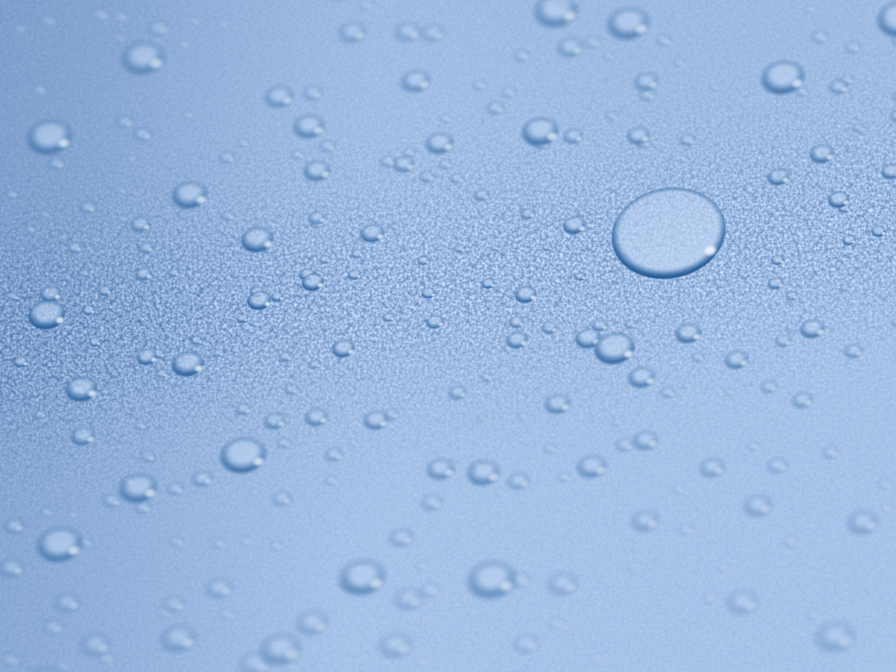
This texture is drawn by a Shadertoy shader. Its source:

```glsl
// Water drops on a finely grained blue surface, seen with a shallow, tilted focus.
#define SURFACE_DARK  vec3(0.49, 0.62, 0.80)
#define SURFACE_LIGHT vec3(0.64, 0.75, 0.90)
#define DROP_LIGHT    vec3(0.74, 0.83, 0.95)
#define DROP_RIM      vec3(0.13, 0.35, 0.59)
#define GLINT         vec3(0.95, 0.98, 1.00)
#define FOCUS_HEIGHT  0.49
#define FOCUS_SLOPE   0.135
#define BLUR_RATE     0.028
#define GRAIN_SCALE   230.0
#define GRAIN_AMOUNT  0.25
#define HERO_CENTRE   vec2(0.995, 0.653)
#define HERO_RADIUS   0.084

vec2 hash2(vec2 p) {
    vec3 h = fract(p.xyx * vec3(0.1031, 0.1030, 0.0973));
    h += dot(h, h.yzx + 33.33);
    return fract((h.xx + h.yz) * h.zy);
}

// Signed distance above the line of sharpest focus
float focusOffset(vec2 p) {
    return p.y - FOCUS_HEIGHT - FOCUS_SLOPE * p.x;
}

// Cellular noise: distance to the nearest scattered point
float cellular(vec2 p) {
    vec2 cell = floor(p);
    float nearest = 2.0;
    for (int y = -1; y <= 1; y++)
    for (int x = -1; x <= 1; x++) {
        vec2 id = cell + vec2(x, y);
        nearest = min(nearest, length(id + hash2(id) - p));
    }
    return nearest;
}

// Difference of two turned cellular layers, an even speckle around zero
float speckle(vec2 p) {
    vec2 turned = vec2(0.8 * p.x - 0.6 * p.y, 0.6 * p.x + 0.8 * p.y);
    return cellular(p + 20.0) - cellular(0.73 * turned + 300.0);
}

// Smooth surface, darker to the left and along the focus band
vec3 surface(vec2 p, float band) {
    float light = 0.3 + 0.9 * smoothstep(-0.1, 0.65, p.x) - 0.3 * p.y - 0.22 * band;
    light += 0.04 * sin(5.0 * p.x + 3.0 * p.y) * sin(7.0 * p.y - 2.0 * p.x);
    return mix(SURFACE_DARK, SURFACE_LIGHT, clamp(light, 0.0, 1.1));
}

// One drop: pale lens, dark rim heaviest below and a glint at the lower right
void paintDrop(inout vec3 col, vec2 p, vec2 centre, float radius) {
    float blur = 0.0018 + BLUR_RATE * abs(focusOffset(centre));
    float soft = blur / radius;
    vec2 q = (p - centre) / radius;
    q.y = (q.y - 0.08 * q.x) / 0.8;
    float d = length(q);
    if (d > 2.6 + soft) return;

    float edge = min(soft, 0.95);
    float body = 1.0 - smoothstep(1.0 - 0.6 * edge, 1.0 + edge, d);
    float presence = 1.0 / (1.0 + 0.6 * soft * soft);
    float rimWidth = clamp(0.012 / radius, 0.14, 0.5);
    float inner = length(q - vec2(0.05, 0.6) * rimWidth);
    float lower = smoothstep(1.0 - rimWidth - 0.4 * edge, 1.0 + 0.4 * rimWidth + 0.4 * edge, inner);
    float outline = smoothstep(1.0 - 0.7 * rimWidth - 0.3 * edge, 1.0 + 0.3 * edge, d);
    float rim = max(lower, 0.5 * outline);

    float fill = clamp(0.66 + 0.35 * dot(q, vec2(0.2, -0.5)), 0.0, 1.0);
    vec3 lens = mix(col, DROP_LIGHT, fill);
    lens = mix(lens, DROP_RIM, rim / (1.0 + 0.9 * soft));
    col = mix(col, lens, body * presence);

    float glintSize = max(0.42 * rimWidth, 0.09);
    float glint = 1.0 - smoothstep(0.4 * glintSize, 1.5 * glintSize + 0.5 * soft,
                                   length(q - vec2(0.74, -0.46)));
    col = mix(col, GLINT, 0.9 * glint * presence / (1.0 + 0.8 * soft));
}

// Scatter drops of one size range over a jittered grid
void paintLayer(inout vec3 col, vec2 p, float size, float share, vec2 radii, float seed) {
    vec2 cell = floor(p / size);
    for (int y = -1; y <= 1; y++)
    for (int x = -1; x <= 1; x++) {
        vec2 id = cell + vec2(x, y);
        vec2 pick = hash2(id + seed);
        vec2 centre = (id + 0.1 + 0.8 * hash2(id + seed + 57.0)) * size;
        float corner = smoothstep(0.5, 1.2, centre.x) * (1.0 - smoothstep(0.1, 0.4, centre.y));
        float clear = length(centre - HERO_CENTRE) - HERO_RADIUS;
        if (pick.x < share * (1.0 - 0.6 * corner) && clear > 0.035)
            paintDrop(col, p, centre, mix(radii.x, radii.y, pick.y));
    }
}

void mainImage(out vec4 fragColor, in vec2 fragCoord) {
    vec2 p = fragCoord / iResolution.y;
    float offset = focusOffset(p);
    float band = exp(-45.0 * offset * offset);
    vec3 col = surface(p, band);

    // Grain, crisp in the focus band and faint elsewhere
    float grain = speckle(p * GRAIN_SCALE);
    col += grain * GRAIN_AMOUNT * mix(0.14, 1.0, band) * vec3(1.0, 0.9, 0.75);

    // Drops, from tiny beads to the single large one
    paintLayer(col, p, 0.05, 0.36, vec2(0.005, 0.010), 11.0);
    paintLayer(col, p, 0.09, 0.46, vec2(0.010, 0.018), 83.0);
    paintLayer(col, p, 0.17, 0.50, vec2(0.019, 0.032), 147.0);
    paintDrop(col, p, HERO_CENTRE, HERO_RADIUS);

    fragColor = vec4(clamp(col, 0.0, 1.0), 1.0);
}
```
